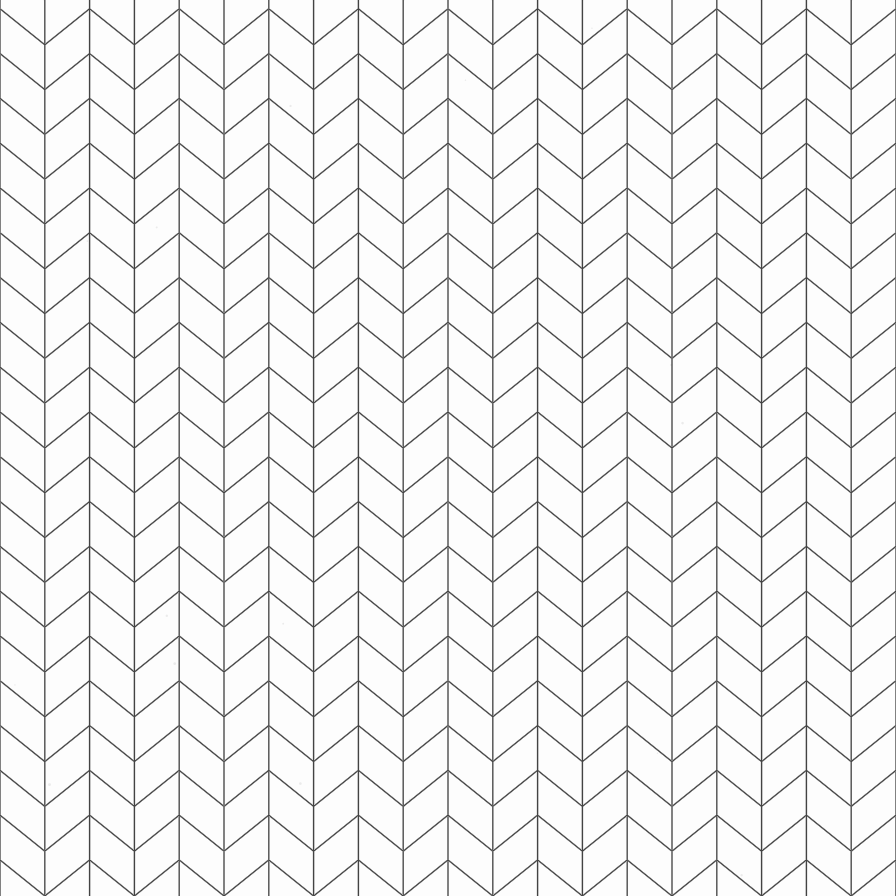
Give the GLSL for this pattern, as a Shadertoy shader.

```glsl
// Thin charcoal chevron lattice: upright lines joined by rising and falling strokes on white paper.
#define COLUMNS 20.0       // even, so the zigzag wraps
#define ROWS 20.0
#define RISE 0.805         // zigzag height, in rows
#define LINE_WIDTH 0.0305  // in cells
#define SOFTNESS 1.1       // edge filter, in pixels
#define PAPER vec3(0.992)
#define INK vec3(0.262)
#define SPECK_GRID 14.0
#define SPECK_CHANCE 0.12
#define SPECK_RADIUS 0.0016
#define SPECK_DARKNESS 0.07

vec3 hash3(vec2 p) {
    vec3 q = fract(p.xyx * vec3(0.1031, 0.1030, 0.0973));
    q += dot(q, q.yxz + 33.33);
    return fract((q.xxy + q.yzz) * q.zyx);
}

// Box-filtered coverage of a line; stays correct below one pixel wide.
float lineCoverage(float dist, float filterWidth) {
    float outer = clamp((dist + 0.5 * LINE_WIDTH) / filterWidth + 0.5, 0.0, 1.0);
    float inner = clamp((dist - 0.5 * LINE_WIDTH) / filterWidth + 0.5, 0.0, 1.0);
    return outer - inner;
}

float nearestRepeat(float x) {
    return abs(fract(x + 0.5) - 0.5);
}

// Sparse faint flecks, each kept inside its own cell.
float paperSpecks(vec2 uv, float pixel) {
    vec2 cell = floor(uv * SPECK_GRID);
    vec3 rnd = hash3(cell + 7.0);
    vec2 center = (cell + 0.2 + 0.6 * rnd.xy) / SPECK_GRID;
    float dist = length(uv - center) - SPECK_RADIUS * (0.4 + 0.6 * rnd.x);
    return step(rnd.z, SPECK_CHANCE) * clamp(0.5 - dist / pixel, 0.0, 1.0);
}

void mainImage(out vec4 fragColor, in vec2 fragCoord) {
    vec2 uv = fragCoord / iResolution.xy;
    vec2 grid = uv * vec2(COLUMNS, ROWS);
    float pixel = 1.0 / iResolution.y;
    float filterWidth = SOFTNESS * ROWS * pixel;

    // Upright lines at every column edge
    float upright = nearestRepeat(grid.x);

    // Zigzag: peaks on even edges, valleys on odd ones
    float zigzag = RISE * abs(2.0 * fract(0.5 * grid.x) - 1.0);
    float slanted = nearestRepeat(grid.y - zigzag) / sqrt(1.0 + RISE * RISE);

    float ink = max(lineCoverage(upright, filterWidth),
                    lineCoverage(slanted, filterWidth));

    vec3 paper = PAPER - SPECK_DARKNESS * paperSpecks(uv, pixel);
    fragColor = vec4(mix(paper, INK, ink), 1.0);
}
```
